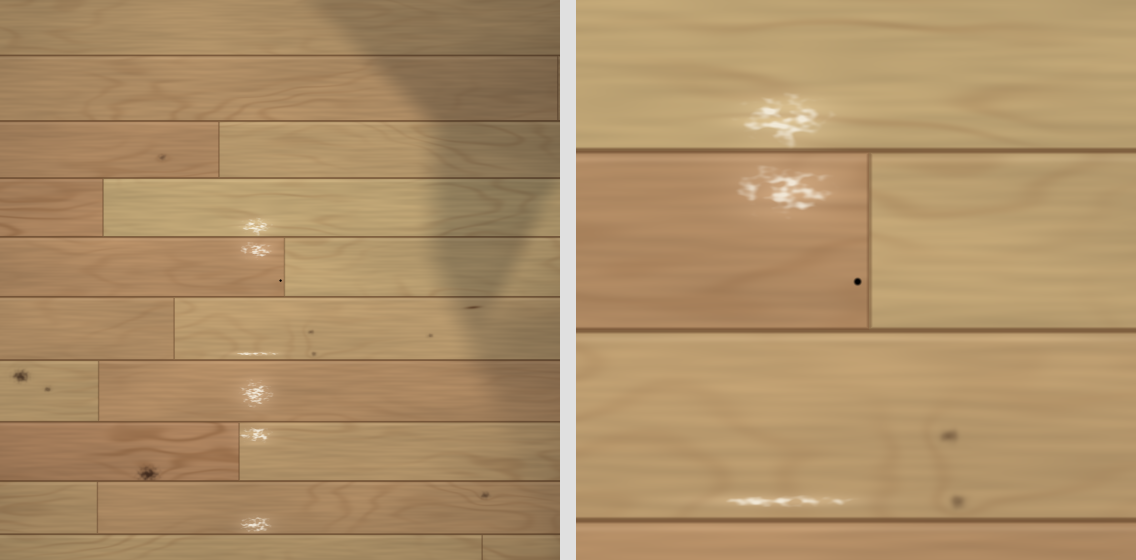
Left: the whole. Right: its middle third, enlarged.
Write a three.js fragment shader that draws this texture.

```glsl
// Glossy wooden floor: ten rows of pale planks with grain, knots, soft shadow and glints.
varying vec2 vUv;

float hash(vec2 p) {
  return fract(sin(dot(p, vec2(127.1, 311.7))) * 43758.5);
}

float slope(vec2 cell, vec2 offset) {
  float a = 6.2832 * hash(cell);
  return dot(vec2(cos(a), sin(a)), offset);
}

// Gradient noise, about -0.7 to 0.7
float noise(vec2 p) {
  vec2 i = floor(p), f = fract(p);
  vec2 u = f * f * f * (f * (f * 6.0 - 15.0) + 10.0);
  vec2 e = vec2(1.0, 0.0);
  return mix(mix(slope(i, f), slope(i + e.xy, f - e.xy), u.x),
             mix(slope(i + e.yx, f - e.yx), slope(i + e.xx, f - e.xx), u.x), u.y);
}

// Shade cast over the right side, with a sunlit wedge in it
float shadeAmount(vec2 p) {
  float t = 1.0 - p.y;
  float edge = min(0.55 + t, 0.77) + 0.42 * max(t - 0.46, 0.0);
  float shade = smoothstep(-0.035, 0.04, p.x - edge);
  float wedge = smoothstep(-0.025, 0.025, p.x - 1.0 + 0.5 * (t - 0.31));
  wedge *= 1.0 - smoothstep(0.5, 0.62, t);
  wedge *= smoothstep(0.29, 0.34, t);
  float fade = 1.0 - 0.75 * smoothstep(0.5, 0.82, t);
  return shade * (1.0 - 0.85 * wedge) * fade * mix(0.65, 1.0, smoothstep(0.0, 0.16, t));
}

void main() {
  vec2 p = vUv;

  // Rows: lower seam, end joint, yellowness left and right of the joint
  vec4 rows[10];
  rows[0] = vec4(0.901, 1.5, 0.62, 0.6);
  rows[1] = vec4(0.784, 0.996, 0.42, 0.5);
  rows[2] = vec4(0.682, 0.391, 0.2, 0.72);
  rows[3] = vec4(0.577, 0.184, 0.1, 0.98);
  rows[4] = vec4(0.47, 0.508, 0.2, 0.88);
  rows[5] = vec4(0.357, 0.311, 0.38, 0.68);
  rows[6] = vec4(0.247, 0.176, 0.72, 0.25);
  rows[7] = vec4(0.141, 0.427, 0.0, 0.62);
  rows[8] = vec4(0.046, 0.174, 0.6, 0.35);
  rows[9] = vec4(-0.06, 0.861, 0.75, 0.65);

  float top = 1.05, upper = 1.05, index = 0.0;
  vec4 row = rows[0];
  for (int i = 0; i < 10; i++) {
    if (p.y >= rows[i].x && p.y < upper) {
      row = rows[i];
      top = upper;
      index = float(i);
    }
    upper = rows[i].x;
  }
  float side = step(row.y, p.x);
  float seed = hash(vec2(index + 3.0, side * 7.0 + 1.0));
  float yellow = mix(row.z, row.w, side);

  // Contours of a stretched noise field form the arched grain
  vec2 q = p + vec2(seed * 31.0, seed * 17.0);
  float field = 4.5 * noise(q * vec2(3.5, 11.0)) + 0.7 * noise(q * vec2(11.0, 45.0)) + p.y * 12.0;

  // Knots: centre and radius; each bends the grain of its own plank
  vec3 knots[8];
  knots[0] = vec3(0.265, 0.153, 0.012);
  knots[1] = vec3(0.037, 0.328, 0.010);
  knots[2] = vec3(0.085, 0.305, 0.005);
  knots[3] = vec3(0.290, 0.719, 0.005);
  knots[4] = vec3(0.555, 0.407, 0.004);
  knots[5] = vec3(0.561, 0.368, 0.004);
  knots[6] = vec3(0.768, 0.400, 0.004);
  knots[7] = vec3(0.866, 0.115, 0.006);
  float knotDark = 0.0;
  for (int i = 0; i < 8; i++) {
    vec3 k = knots[i];
    float d = length((p - k.xy) * vec2(0.9, 1.2)) / k.z;
    float inside = step(row.x, k.y) * step(k.y, top);
    field += inside * 280.0 * k.z * exp(-d * 0.3);
    d += 0.6 * noise(p * 160.0);
    knotDark = max(knotDark, inside * min(0.85, 65.0 * k.z + 0.1) * exp(-d * d));
  }
  float rings = pow(0.5 + 0.5 * sin(6.2832 * field), 3.0);
  rings *= smoothstep(-0.3, 0.4, noise(q * vec2(4.0, 9.0) + 5.0));
  float fine = noise(q * vec2(14.0, 190.0)) + 0.7 * noise(q * vec2(5.0, 65.0));
  float blotch = noise(q * vec2(4.0, 15.0) + 9.0);

  // Wood colour
  vec3 wood = mix(vec3(0.68, 0.515, 0.37), vec3(0.735, 0.635, 0.45), yellow);
  wood *= 1.0 + 0.055 * fine + 0.08 * blotch;
  float ringDepth = mix(0.4, 0.2, smoothstep(0.0, 0.3, yellow)) * (0.6 + 0.6 * seed);
  wood = mix(wood, vec3(0.53, 0.36, 0.22), rings * ringDepth);
  wood = mix(wood, vec3(0.2, 0.12, 0.08), knotDark);

  // Small dark streak and speck
  vec2 streak = (p - vec2(0.845, 0.451 + 0.08 * (p.x - 0.845))) / vec2(0.013, 0.0025);
  wood = mix(wood, vec3(0.4, 0.24, 0.13), 0.7 * exp(-dot(streak, streak)));
  wood *= smoothstep(0.001, 0.003, length(p - vec2(0.501, 0.499)));

  // Seams with a faint pale bevel
  float seam = min(p.y - row.x, top - p.y), joint = abs(p.x - row.y);
  wood += 0.045 * exp(-pow((top - p.y - 0.005) / 0.002, 2.0));
  float groove = max(1.0 - smoothstep(0.0005, 0.0026, seam), 0.65 * (1.0 - smoothstep(0.0004, 0.0024, joint)));
  wood = mix(wood, vec3(0.42, 0.29, 0.18), 0.72 * groove);

  // Room light and shade
  vec2 away = p - vec2(0.45, 0.53);
  wood *= 1.01 - 0.38 * dot(away, away);
  wood *= mix(vec3(1.0), vec3(0.8, 0.81, 0.83), shadeAmount(p));

  // Varnish glints, one per lower row: thin near the seam or broad across the plank
  float thin = step(abs(index - 5.0), 0.5), broad = step(abs(index - 6.0), 0.5);
  float level = mix(0.18, 0.78, step(abs(mod(index, 3.0) - 1.0), 0.5));
  level = mix(mix(level, 0.1, thin), 0.45, broad);
  vec2 g = vec2(p.x - 0.457, p.y - mix(row.x, top, level));
  g /= vec2(mix(0.032, 0.05, thin), mix(mix(0.017, 0.004, thin), 0.027, broad));
  float glow = exp(-dot(g, g)) * step(2.5, index);
  float ripple = noise(p * vec2(75.0, 170.0)) + 0.6 * noise(p * vec2(170.0, 330.0));
  wood += 0.1 * glow;
  wood = mix(wood, vec3(0.97, 0.95, 0.9), 0.85 * smoothstep(0.35, 1.0, glow * (0.72 + 0.9 * ripple)));

  gl_FragColor = vec4(wood, 1.0);
}
```
